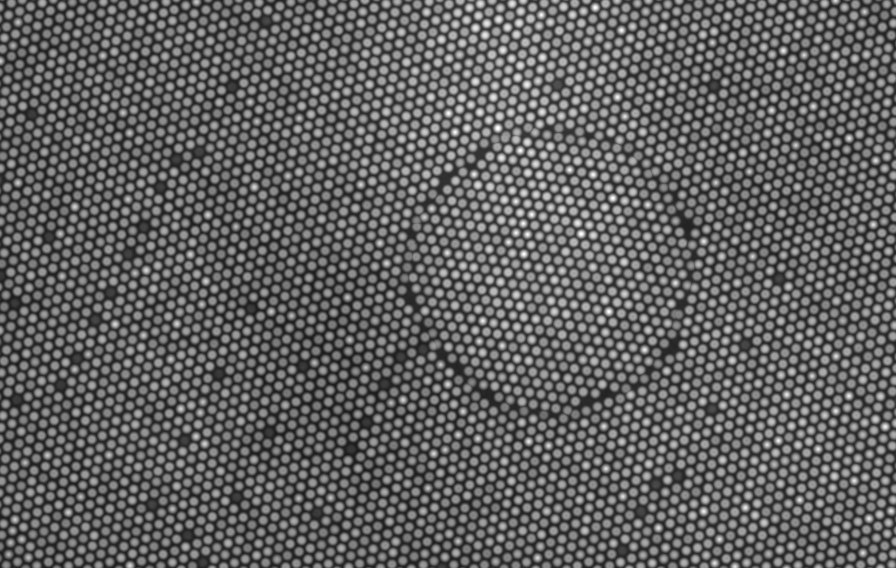
Write a Shadertoy shader that draws this pattern.

```glsl
// Grey micrograph of a packed hexagonal layer of beads with one rotated round grain.

const float SPACING = 0.0208;            // bead pitch, in canvas heights
const float BEAD_RADIUS = 0.36;          // in pitches
const float EDGE_BLUR = 0.19;            // in pitches
const float JITTER = 0.09;               // in pitches
const float VACANCY = 0.0007;            // share of faint beads
const float OUTER_ANGLE = 0.33;
const float GRAIN_ANGLE = -0.18;
const vec2 GRAIN_CENTRE = vec2(0.972, 0.523);
const float GRAIN_RADIUS = 0.245;
const float BOUNDARY_GAP = 0.0005;
const float LAMP = 0.50;                 // mean light level
const float ROW_HEIGHT = 0.8660254;

float hash(vec2 p) {
    return fract(sin(dot(p, vec2(127.1, 311.7))) * 43758.5453);
}

float noise(vec2 p) {
    vec2 i = floor(p), f = fract(p);
    f = f * f * (3.0 - 2.0 * f);
    return mix(mix(hash(i), hash(i + vec2(1, 0)), f.x),
               mix(hash(i + vec2(0, 1)), hash(i + vec2(1, 1)), f.x), f.y);
}

mat2 rotation(float a) {
    float c = cos(a), s = sin(a);
    return mat2(c, s, -s, c);
}

float glow(vec2 p, vec2 centre, vec2 size) {
    vec2 d = (p - centre) / size;
    return exp(-dot(d, d));
}

// Signed distance to the uneven grain boundary, negative inside
float grainDistance(vec2 p) {
    return length(p - GRAIN_CENTRE) - GRAIN_RADIUS - 0.022 * (noise(p * 18.0) - 0.5);
}

// Bead profile: soft disc, with a dim or bright core
float bead(float d, vec2 id, float x, float blur) {
    float disc = 1.0 - smoothstep(BEAD_RADIUS - blur, BEAD_RADIUS + blur, d);
    float tone = 0.95 + 0.24 * (hash(id + 3.7) - 0.5);
    float lit = hash(id + 9.2);
    float core = mix(-0.1, 0.3, smoothstep(0.15, 0.9, lit)) * mix(0.6, 1.0, smoothstep(0.3, 1.1, x));
    core += 0.3 * step(0.96, lit);
    return disc * (tone + core * exp(-d * d / 0.03));
}

// Lattice kept on one side of the boundary: side is -1 inside, 1 outside
float lattice(vec2 p, float angle, float side, float blur) {
    mat2 turn = rotation(angle);
    vec2 q = (p - GRAIN_CENTRE) * turn / SPACING;
    float row = q.y / ROW_HEIGHT;
    vec2 cell = round(vec2(q.x - 0.5 * row, row));
    float light = 0.0;
    for (int j = -1; j <= 1; j++) {
        for (int i = -1; i <= 1; i++) {
            vec2 id = cell + vec2(i, j);
            vec2 key = id + side * 51.3;
            vec2 offset = vec2(hash(key), hash(key + 17.1)) - 0.5;
            vec2 centre = vec2(id.x + 0.5 * id.y, id.y * ROW_HEIGHT) + JITTER * offset;
            vec2 place = GRAIN_CENTRE + turn * centre * SPACING;
            float edge = side * grainDistance(place);
            float present = step(BOUNDARY_GAP, edge) * mix(0.75, 1.0, smoothstep(0.0, 0.015, edge));
            float faint = mix(1.0, 0.25, step(hash(key + 31.9), VACANCY));
            light = max(light, present * faint * bead(length(q - centre), key, place.x, blur));
        }
    }
    return light;
}

// Uneven lamp light across the layer
float illumination(vec2 p) {
    float light = LAMP + 0.025 * (noise(p * 3.0 + 4.0) - 0.5);
    light += 0.07 * glow(p, vec2(0.88, 0.92), vec2(0.24, 0.28));
    light += 0.05 * glow(p, vec2(0.96, 0.52), vec2(0.23));
    light += 0.02 * glow(p, vec2(1.35, 0.15), vec2(0.4, 0.3));
    light -= 0.03 * glow(p, vec2(0.56, 0.42), vec2(0.2, 0.25));
    return light;
}

void mainImage(out vec4 fragColor, in vec2 fragCoord) {
    vec2 p = fragCoord / iResolution.y;
    float blur = max(EDGE_BLUR, 0.7 / (iResolution.y * SPACING));

    // Slight strain bends the rows
    vec2 strain = vec2(noise(p * 4.0), noise(p * 4.0 + 23.0)) - 0.5;
    vec2 q = p + 0.007 * strain;

    float beads = max(lattice(q, OUTER_ANGLE, 1.0, blur),
                      lattice(q, GRAIN_ANGLE, -1.0, blur));

    float light = illumination(p);
    float background = max(0.08, 0.14 + 0.9 * (light - LAMP));
    float grey = background + beads * (light * 1.1 - 0.095);

    // Fine film grain and smudges
    grey += 0.025 * (noise(p * 210.0) - 0.5) + 0.03 * (noise(p * 30.0) - 0.5);
    fragColor = vec4(vec3(clamp(grey, 0.0, 1.0)), 1.0);
}
```
